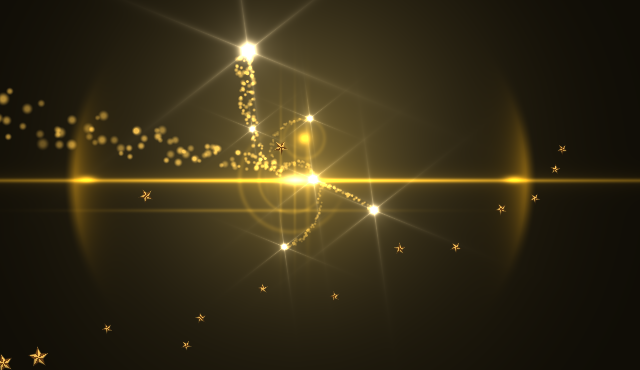
Reproduce this background procedurally as a Shadertoy shader.

```glsl
// Golden lens flare with sparkling stars, curved dust trails and drifting gold stars.
#define CENTER vec2(0.812, 0.512)
#define RIM_RADIUS 0.61
#define SHADOW vec3(0.082, 0.068, 0.032)
#define HAZE vec3(0.27, 0.235, 0.135)
#define GOLD vec3(1.0, 0.73, 0.12)
#define DUST vec3(0.86, 0.66, 0.25)
#define WARM_WHITE vec3(1.0, 0.91, 0.74)
#define RAY_ANGLE 0.66
#define STRAND_COUNT 10

float hash(float n) {
    return fract(sin(n * 127.1 + 31.7) * 4375.85);
}

float gauss(float d, float width) {
    return exp(-d * d / (width * width));
}

// Hot core, halo and three crossing rays
vec3 sparkle(vec2 p, vec2 center, float size, float reach) {
    vec2 d = p - center;
    float r = length(d);
    float light = 1.6 * gauss(r, size) + 0.35 * exp(-r / (size * 2.2));
    for (int i = 0; i < 3; i++) {
        float angle = RAY_ANGLE + float(i) * 1.0472;
        vec2 axis = vec2(cos(angle), sin(angle));
        float along = abs(dot(d, axis));
        float across = abs(dot(d, vec2(-axis.y, axis.x)));
        float width = size * 0.16 + along * 0.025;
        light += 0.34 * exp(-across / width - along / reach);
    }
    return WARM_WHITE * light;
}

// Soft grains along a quadratic curve, packed densely near its start
float dustTrail(vec2 p, vec2 a, vec2 b, vec2 c, int count, vec2 size, vec2 spread) {
    float light = 0.0;
    for (int i = 0; i < count; i++) {
        float seed = float(i) + a.x * 57.0;
        float u = (float(i) + hash(seed)) / float(count);
        float t = u * sqrt(u);
        vec2 q = mix(mix(a, b, t), mix(b, c, t), t);
        vec2 jitter = vec2(hash(seed + 3.3), hash(seed + 8.1)) - 0.5;
        q += jitter * mix(spread.x, spread.y, t);
        float radius = mix(size.x, size.y, t) * (0.45 + 0.8 * hash(seed + 5.7));
        float d = length(p - q);
        float grain = 1.0 - smoothstep(radius * 0.2, radius + 1.0 / iResolution.y, d);
        light += grain * (0.45 + 0.5 * hash(seed + 1.9));
    }
    return min(light, 1.1);
}

// Five-pointed star with alternating light and dark facets
void goldStar(inout vec3 color, vec2 p, vec2 center, float size, float turn) {
    vec2 d = p - center;
    float angle = atan(d.x, d.y) + turn;
    float sector = mod(angle + 0.6283, 1.2566) - 0.6283;
    vec2 q = length(d) * vec2(abs(sin(sector)), cos(sector));
    vec2 inner = size * 0.48 * vec2(0.588, 0.809);
    vec2 edge = inner - vec2(0.0, size);
    float dist = dot(q - vec2(0.0, size), normalize(vec2(-edge.y, edge.x)));
    float px = 1.0 / iResolution.y;
    float mask = 1.0 - smoothstep(-px, px, dist);
    float facet = 0.5 + 0.5 * sign(sector);
    vec3 metal = mix(vec3(0.48, 0.29, 0.10), vec3(1.0, 0.78, 0.36), facet);
    metal *= 0.9 + 0.25 * d.y / size;
    color = mix(color, metal, mask);
}

float ring(float r, float radius, float width) {
    return gauss(r - radius, width);
}

void mainImage(out vec4 fragColor, in vec2 fragCoord) {
    // Height is one; width is stretched to the composed frame
    vec2 p = fragCoord / iResolution.xy * vec2(1.73, 1.0);
    vec2 d = p - CENTER;
    float r = length(d);

    // Background haze
    vec3 color = SHADOW + HAZE * gauss(length(p - vec2(0.80, 0.60)), 0.43);
    color += vec3(0.12, 0.09, 0.015) * gauss(r, 0.20);
    color *= 1.0 - 0.25 * smoothstep(0.6, 1.0, r);

    // Golden crescents at both sides
    float inside = exp(-max(RIM_RADIUS - r, 0.0) / 0.038);
    float rim = inside * (1.0 - smoothstep(RIM_RADIUS - 0.01, RIM_RADIUS + 0.03, r));
    color += GOLD * vec3(1.0, 0.95, 0.5) * rim * 0.42 * gauss(d.y, 0.16);

    // Horizontal streaks and their bright ends
    float reach = 0.25 + 0.75 * gauss(d.x, 0.62);
    float streak = 0.75 * gauss(d.y, 0.0055) + 0.24 * exp(-abs(d.y) / 0.016);
    color += GOLD * streak * reach;
    color += GOLD * 0.20 * gauss(p.y - 0.431, 0.005) * gauss(p.x - 0.65, 0.36);
    vec2 ends = vec2(abs(d.x) - 0.577, d.y - 0.003);
    color += GOLD * 0.65 * gauss(length(ends * vec2(0.6, 1.5)), 0.015);

    // Central flare, lens rings and vertical glints
    color += WARM_WHITE * 0.75 * gauss(length((p - vec2(0.797, 0.514)) * vec2(0.5, 1.3)), 0.018);
    color += GOLD * 0.40 * exp(-length(d * vec2(0.6, 1.3)) / 0.035);
    float lens = length(p - vec2(0.79, 0.515));
    float lowerLeft = smoothstep(0.10, -0.12, 0.0) + smoothstep(-0.12, 0.12, -d.x - d.y);
    color += GOLD * lowerLeft * (0.11 * ring(lens, 0.142, 0.007) + 0.10 * ring(lens, 0.09, 0.005));
    float glints = gauss(p.x - 0.759, 0.004) + gauss(p.x - 0.797, 0.004) + gauss(p.x - 0.832, 0.007);
    color += GOLD * 0.15 * glints * gauss(p.y - 0.54, 0.17);
    float orb = length(p - vec2(0.822, 0.626));
    color += GOLD * (0.65 * gauss(orb, 0.014) + 0.30 * gauss(orb, 0.035) + 0.09 * ring(orb, 0.055, 0.006));

    // Dust trails
    float dust = dustTrail(p, vec2(0.75, 0.55), vec2(0.49, 0.585), vec2(-0.02, 0.70), 95, vec2(0.005, 0.017), vec2(0.025, 0.13));
    dust += dustTrail(p, vec2(0.668, 0.835), vec2(0.645, 0.72), vec2(0.72, 0.56), 95, vec2(0.006, 0.004), vec2(0.055, 0.02));
    dust += 0.7 * dustTrail(p, vec2(0.85, 0.51), vec2(0.93, 0.485), vec2(1.01, 0.432), 65, vec2(0.003), vec2(0.008, 0.014));
    dust += 0.5 * dustTrail(p, vec2(0.768, 0.333), vec2(0.87, 0.36), vec2(0.866, 0.50), 60, vec2(0.003), vec2(0.012));
    dust += 0.4 * dustTrail(p, vec2(0.838, 0.68), vec2(0.72, 0.67), vec2(0.735, 0.56), 40, vec2(0.003), vec2(0.010));
    dust += 0.5 * dustTrail(p, vec2(0.75, 0.53), vec2(0.80, 0.59), vec2(0.85, 0.53), 40, vec2(0.004), vec2(0.012));
    color += DUST * dust * 0.8;

    // Sparkling stars
    color += sparkle(p, vec2(0.671, 0.863), 0.021, 0.15);
    color += sparkle(p, vec2(1.011, 0.432), 0.011, 0.085);
    color += sparkle(p, vec2(0.847, 0.516), 0.011, 0.075);
    color += sparkle(p, vec2(0.768, 0.333), 0.007, 0.050);
    color += sparkle(p, vec2(0.682, 0.651), 0.007, 0.040);
    color += sparkle(p, vec2(0.838, 0.680), 0.007, 0.040);

    // Gold stars on a rising zigzag strand, then the larger accents
    for (int i = 0; i < STRAND_COUNT; i++) {
        float t = float(i) / float(STRAND_COUNT - 1);
        float zigzag = 0.056 * (1.0 - t) * cos(3.14159 * float(i));
        vec2 center = vec2(0.29 + 1.23 * sin(t * 1.5708), 0.056 + 0.54 * t + zigzag);
        goldStar(color, p, center, 0.010 + 0.005 * hash(float(i)), hash(float(i) + 4.0) * 6.28);
    }
    goldStar(color, p, vec2(0.104, 0.034), 0.026, 0.1);
    goldStar(color, p, vec2(0.010, 0.018), 0.024, 0.3);
    goldStar(color, p, vec2(0.395, 0.470), 0.017, 0.5);
    goldStar(color, p, vec2(0.759, 0.601), 0.018, 0.7);
    goldStar(color, p, vec2(0.543, 0.140), 0.012, 0.2);

    fragColor = vec4(clamp(color, 0.0, 1.0), 1.0);
}
```
